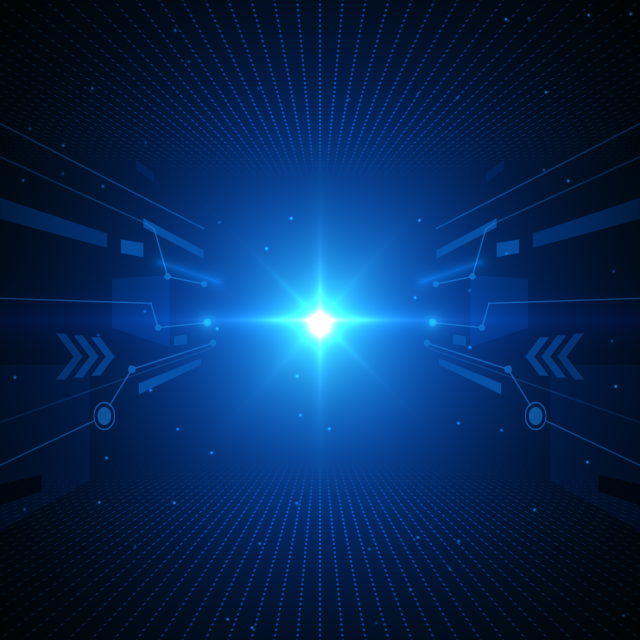
This background is drawn by a Shadertoy shader. Its source:

```glsl
// A glowing star in a deep blue technological tunnel. Exponential falloffs form
// the light, a perspective grid gives dotted floor and ceiling, and mirrored
// distance functions draw the circuit lines, bars and chevrons on both walls.

float pixel;

float fill(float d) { return 1.0 - smoothstep(-pixel, pixel, d); }

float hash(vec2 c) { return fract(sin(dot(c, vec2(127.1, 311.7))) * 4375.85); }

float segment(vec2 p, vec2 a, vec2 b) {
    vec2 ab = b - a;
    return length(p - a - ab * clamp(dot(p - a, ab) / dot(ab, ab), 0.0, 1.0));
}

float stroke(vec2 p, vec2 a, vec2 b) { return fill(segment(p, a, b) - 0.0011); }

float disc(vec2 p, vec2 c, float r) { return fill(length(p - c) - r); }

// Slanted bar: x range, then upper and lower edge heights at both ends
float bar(vec2 p, vec2 xs, vec2 upper, vec2 lower) {
    float t = (p.x - xs.x) / (xs.y - xs.x);
    float dy = max(p.y - mix(upper.x, upper.y, t), mix(lower.x, lower.y, t) - p.y);
    return fill(max(max(xs.x - p.x, p.x - xs.y), dy));
}

// Light ray through the origin, fading along and across its direction
float ray(vec2 p, vec2 dir, float len, float width) {
    float along = abs(dot(p, dir));
    float across = abs(dot(p, vec2(-dir.y, dir.x)));
    return exp(-along / len - across / width);
}

vec3 backdrop(vec2 p) {
    float r = length((p + vec2(0.0, 0.008)) * vec2(1.06, 0.97));
    vec3 col = vec3(0.28 * exp(-r * 10.0), 0.88 * exp(-r * 5.6),
                    0.95 * exp(-pow(r / 0.33, 1.7)));
    return col + vec3(0.0, 0.015, 0.11) * exp(-abs(p.y) * 32.0);
}

// Dots on rows that run toward a vanishing point
float dottedPlane(vec2 p) {
    float e = max(abs(p.y) - 0.12, 0.01);
    float column = p.x * 10.6 / e * 1.0 + 0.5;
    float row = 145.0 * sqrt(e);
    vec2 cell = vec2((fract(column) - 0.5) * e / 10.6,
                     (fract(row) - 0.5) * sqrt(e) / 72.5);
    float dots = 1.0 - smoothstep(0.0006, 0.0011 + 0.0022 * e + pixel, length(cell));
    float fade = smoothstep(0.21, 0.33, abs(p.y)) * exp(-p.x * p.x * 6.0);
    return dots * fade;
}

vec3 wall(vec3 col, vec2 q) {
    // Faint plates
    col += vec3(0.0, 0.04, 0.08) * bar(q, vec2(0.235, 0.325), vec2(0.07, 0.065), vec2(-0.042, -0.012));
    col += vec3(0.0, 0.018, 0.06) * bar(q, vec2(0.36, 0.5), vec2(-0.07), vec2(-0.25, -0.33));
    col *= 1.0 - 0.55 * bar(q, vec2(0.435, 0.5), vec2(-0.242, -0.257), vec2(-0.268, -0.29));
    col += vec3(0.0, 0.025, 0.07) * bar(q, vec2(0.26, 0.287), vec2(0.23, 0.25), vec2(0.215, 0.235));

    // Solid bars
    float bright = bar(q, vec2(0.182, 0.276), vec2(0.109, 0.159), vec2(0.096, 0.145))
                 + bar(q, vec2(0.276, 0.311), vec2(0.12, 0.126), vec2(0.098, 0.105))
                 + bar(q, vec2(0.208, 0.228), vec2(-0.022, -0.026), vec2(-0.038, -0.04))
                 + bar(q, vec2(0.186, 0.283), vec2(-0.06, -0.099), vec2(-0.07, -0.116));
    col = mix(col, vec3(0.03, 0.36, 0.72), 0.75 * bright);
    float outer = bar(q, vec2(0.333, 0.5), vec2(0.135, 0.191), vec2(0.113, 0.158));
    col = mix(col, vec3(0.01, 0.21, 0.5), outer * mix(0.85, 0.35, (q.x - 0.333) * 6.0));

    // Three chevrons aimed at the light
    float h = abs(q.y + 0.057);
    for (int i = 0; i < 3; i++) {
        float k = float(i);
        float c = q.x - 0.321 - 0.025 * k - 0.75 * h;
        float d = max(abs(c - 0.007) - 0.007, h - 0.03 - 0.003 * k);
        col = mix(col, vec3(0.02, 0.28, 0.6), fill(d) * (0.8 - 0.12 * k));
    }

    // Circuit lines with their nodes
    float lines = 0.7 * stroke(q, vec2(0.182, 0.143), vec2(0.5, 0.307));
    lines += 0.6 * stroke(q, vec2(0.272, 0.151), vec2(0.5, 0.255));
    lines += stroke(q, vec2(0.272, 0.151), vec2(0.259, 0.142));
    lines += stroke(q, vec2(0.259, 0.142), vec2(0.238, 0.068));
    lines += stroke(q, vec2(0.238, 0.068), vec2(0.181, 0.056));
    lines += stroke(q, vec2(0.5, 0.034), vec2(0.264, 0.026));
    lines += stroke(q, vec2(0.264, 0.026), vec2(0.253, -0.012));
    lines += stroke(q, vec2(0.253, -0.012), vec2(0.176, -0.004));
    lines += stroke(q, vec2(0.167, -0.036), vec2(0.294, -0.077));
    lines += stroke(q, vec2(0.294, -0.077), vec2(0.329, -0.134));
    lines += stroke(q, vec2(0.354, -0.158), vec2(0.5, -0.227));
    lines += 0.4 * stroke(q, vec2(0.167, -0.043), vec2(0.5, -0.16));
    lines += disc(q, vec2(0.238, 0.068), 0.005) + disc(q, vec2(0.181, 0.056), 0.005);
    lines += disc(q, vec2(0.253, -0.012), 0.005) + disc(q, vec2(0.176, -0.004), 0.006);
    lines += disc(q, vec2(0.167, -0.036), 0.005) + disc(q, vec2(0.294, -0.077), 0.006);
    float ring = length((q - vec2(0.337, -0.15)) * vec2(1.3, 1.0));
    lines += fill(abs(ring - 0.021) - 0.0013) + fill(ring - 0.014);
    col = mix(col, vec3(0.08, 0.45, 0.82), min(lines, 1.0) * mix(0.8, 0.4, smoothstep(0.2, 0.5, q.x)));

    // Soft reflections
    col += vec3(0.0, 0.16, 0.25) * exp(-segment(q, vec2(0.16, 0.06), vec2(0.25, 0.09)) * 130.0);
    return col + vec3(0.05, 0.3, 0.2) * exp(-length(q - vec2(0.176, -0.004)) * 110.0);
}

vec3 star(vec2 p) {
    vec3 cyan = vec3(0.12, 0.5, 0.48);
    vec3 light = cyan * (ray(p, vec2(1, 0), 0.11, 0.014) + 0.6 * ray(p, vec2(0, 1), 0.09, 0.013));
    light += 0.9 * ray(p, vec2(1, 0), 0.035, 0.004) + 0.7 * ray(p, vec2(0, 1), 0.026, 0.004);
    light += cyan * (0.55 * ray(p, vec2(-0.707, 0.707), 0.06, 0.006) + 0.35 * ray(p, vec2(0.66, 0.75), 0.08, 0.016));
    float r = length(p + vec2(0.0, 0.008));
    return light + 1.3 * exp(-r * r / 0.0003) + cyan * 0.5 * exp(-r * 28.0);
}

void mainImage(out vec4 fragColor, in vec2 fragCoord) {
    pixel = 0.8 / iResolution.y;
    vec2 p = (fragCoord - 0.5 * iResolution.xy) / iResolution.y;
    vec3 col = backdrop(p) + vec3(0.03, 0.2, 0.46) * dottedPlane(p);
    col = wall(col, vec2(abs(p.x), p.y)) + star(p);

    // Scattered sparks, at most one in each cell
    vec2 id = floor(p * 16.0);
    vec2 spot = 0.2 + 0.6 * vec2(hash(id + 3.7), hash(id + 9.2));
    float spark = exp(-pow(length(fract(p * 16.0) - spot) / 0.035, 2.0));
    col += vec3(0.1, 0.45, 0.75) * spark * step(0.77, hash(id)) * (0.3 + 0.7 * hash(id + 5.1));
    fragColor = vec4(clamp(col, 0.0, 1.0), 1.0);
}
```
